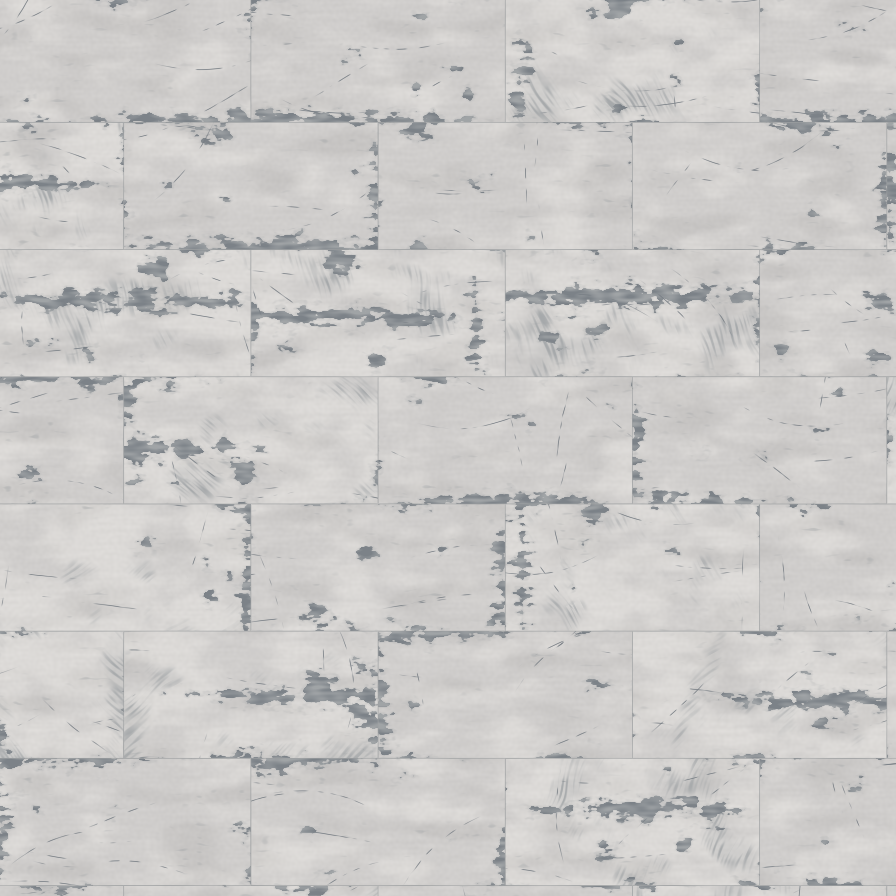
Reproduce this texture procedurally as a WebGL 1 fragment shader.

```glsl
precision highp float;
// Worn painted-plank tiles in a half-offset running bond with hairline joints.
// Each tile is seeded by its cell: pale or grey plaster, grain, bristle smears,
// scratches, and slate patches cut from distance shapes roughened by noise.

uniform vec2 u_resolution;

// Layout, in canvas units
const vec2 TILE = vec2(0.2839, 0.14195);
const vec2 ORIGIN = vec2(-0.0039, 0.0117);

// Sizes, in tile heights (a tile is 2 x 1)
const float JOINT_HALF = 0.0036;
const float SCRATCH_HALF = 0.0035;
const float RAGGEDNESS = 0.17;
const float BAND_HALF = 0.052;
const float FLAKE_HALF = 0.035;
const int CHIPS = 5;
const int SCRATCHES = 7;

const float PALE_SHARE = 0.48;
const float BAND_SHARE = 0.5;
const float FLAKE_SHARE = 0.45;

const vec3 GREY = vec3(0.812, 0.804, 0.798);
const vec3 PALE = vec3(0.862, 0.853, 0.843);
const vec3 SLATE = vec3(0.47, 0.495, 0.52);
const vec3 SLATE_LIGHT = vec3(0.62, 0.635, 0.645);
const vec3 JOINT = vec3(0.62, 0.63, 0.635);

vec2 hash2(vec2 p) {
  vec3 q = fract(p.xyx * vec3(0.1031, 0.1030, 0.0973));
  q += dot(q, q.yzx + 33.33);
  return fract((q.xx + q.yz) * q.zy);
}

float corner(vec2 cell, vec2 offset) {
  float a = 6.2832 * hash2(cell).x;
  return dot(vec2(cos(a), sin(a)), offset);
}

// Gradient noise, about -1 to 1
float noise(vec2 p) {
  vec2 i = floor(p), f = fract(p), e = vec2(1.0, 0.0);
  vec2 u = f * f * f * (f * (f * 6.0 - 15.0) + 10.0);
  return 1.4 * mix(mix(corner(i, f), corner(i + e, f - e), u.x),
                   mix(corner(i + e.yx, f - e.yx), corner(i + 1.0, f - 1.0), u.x), u.y);
}

float fbm(vec2 p) {
  float sum = 0.0, amp = 0.5;
  for (int i = 0; i < 3; i++) {
    sum += amp * noise(p);
    p = p * 2.03 + 17.3;
    amp *= 0.55;
  }
  return sum;
}

vec2 rotate(vec2 v, float a) {
  float c = cos(a), s = sin(a);
  return vec2(c * v.x + s * v.y, c * v.y - s * v.x);
}

// Antialiased line that fades rather than vanishing below one pixel
float stroke(float d, float halfWidth, float px) {
  float w = max(halfWidth, 0.5 * px);
  return halfWidth / w * (1.0 - smoothstep(w - 0.5 * px, w + 0.5 * px, d));
}

// Bar thinning to its ends; v.x runs along it
float taperedBar(vec2 v, float halfLength, float halfWidth) {
  float t = v.x / halfLength;
  return abs(v.y) - halfWidth * (1.0 - t * t);
}

void main() {
  // Running bond
  vec2 grid = (gl_FragCoord.xy / u_resolution.y - ORIGIN) / TILE;
  grid.x += 0.5 * mod(floor(grid.y), 2.0);
  vec2 id = floor(grid);
  vec2 q = fract(grid) * vec2(2.0, 1.0);
  float px = 1.0 / (u_resolution.y * TILE.y);
  vec2 margin = min(q, vec2(2.0, 1.0) - q);
  float edge = min(margin.x, margin.y);

  // Tile character, with random mirroring
  vec2 kind = hash2(id + 51.0), place = hash2(id + 83.0), flip = hash2(id + 127.0);
  if (flip.x > 0.5) q.x = 2.0 - q.x;
  if (flip.y > 0.5) q.y = 1.0 - q.y;
  vec2 s = q + floor(60.0 * hash2(id + 29.0)) + kind;
  float pale = step(kind.x, PALE_SHARE);

  // Plaster, brushed shade and horizontal grain
  float cloud = fbm(s * vec2(1.7, 3.0));
  float coat = smoothstep(-0.3, 0.25, cloud + mix(-0.2, 0.06, pale));
  vec3 color = mix(GREY, PALE, coat);
  float drag = noise(s * vec2(3.0, 32.0));
  color += 0.012 * drag + 0.012 * noise(s * 29.0);
  float shade = smoothstep(0.0, 0.6, noise(s * vec2(1.6, 5.0) + 5.0));
  color -= shade * (0.034 + 0.02 * drag);
  float specks = smoothstep(0.4, 0.8, noise(s * vec2(9.0, 25.0) + 7.0));
  color = mix(color, SLATE_LIGHT, 0.4 * specks * shade);

  // Bristle smears on pale tiles
  vec2 bristle = rotate(s, 0.6 + 0.9 * place.x) + 0.05 * noise(s * 2.5);
  float hairs = smoothstep(-0.2, 0.6, noise(bristle * vec2(4.0, 38.0)));
  float smear = pale * smoothstep(0.15, 0.75, fbm(s * 1.8 + 9.0) * 1.6);
  color = mix(color, SLATE_LIGHT, smear * (0.2 + 0.65 * hairs));

  // Slate patches: worn rim, peeled band, flaking strip, chips
  float d = edge - 0.19 * (noise(s * 1.5) - 0.4);
  float bandY = mix(0.99, mix(0.4, 0.65, place.y), pale);
  vec2 band = q - vec2(mix(0.2, 1.4, place.x), bandY + 0.04 * noise(s * vec2(2.0, 0.5)));
  float bandHalf = BAND_HALF * (1.0 + 0.8 * noise(s * vec2(3.0, 0.7)));
  d = min(d, taperedBar(band, mix(0.5, 1.2, flip.x), bandHalf) + step(BAND_SHARE, kind.y));
  vec2 flake = q - vec2(mix(0.02, 0.25, pale * place.x), mix(0.3, 0.7, flip.y));
  float torn = 0.07 * noise(s * vec2(3.0, 22.0));
  d = min(d, taperedBar(flake.yx, 0.3, FLAKE_HALF) + torn + step(FLAKE_SHARE, place.y));
  for (int i = 0; i < CHIPS; i++) {
    vec2 h = hash2(id + 211.0 + 19.0 * float(i));
    float radius = mix(-0.02, mix(0.08, 0.12, pale), h.x * h.y);
    vec2 center = hash2(id + 401.0 + 23.0 * float(i)) * vec2(2.0, 1.0);
    center.x = mix(center.x, 2.0 * place.x, 0.5 * pale);
    d = min(d, length((q - center) * vec2(0.8, 1.0)) - radius);
  }
  float rough = fbm(s * vec2(7.0, 12.0));
  d += RAGGEDNESS * rough + 0.015 * drag;
  color = mix(color, SLATE_LIGHT, 0.22 * (1.0 - smoothstep(0.0, 0.05, d)));
  float tone = clamp(0.45 + 0.9 * noise(s * vec2(7.0, 21.0) + 3.0) + 0.5 * drag, 0.0, 1.0);
  float paint = 1.0 - smoothstep(-0.9 * px, 0.9 * px, d);
  color = mix(color, mix(SLATE, SLATE_LIGHT, tone), 0.95 * paint);

  // Curved, broken scratches, mostly near level
  float broken = smoothstep(-0.1, 0.4, noise(s * 11.0));
  for (int i = 0; i < SCRATCHES; i++) {
    vec2 h = hash2(id + 601.0 + 31.0 * float(i));
    vec2 center = hash2(id + 809.0 + 37.0 * float(i)) * vec2(2.0, 1.0);
    vec2 v = rotate(q - center, 2.0 * h.x * h.x * h.x - 0.15);
    v.y += (h.y - 0.5) * v.x * v.x + 0.012 * cloud;
    float reach = mix(0.12, 0.5, h.y);
    float fade = 1.0 - smoothstep(0.4 * reach, reach, abs(v.x));
    color = mix(color, SLATE, 0.9 * broken * fade * stroke(abs(v.y), SCRATCH_HALF, px));
  }

  float jointWear = 0.75 + 0.3 * noise(s * 3.0 + 11.0);
  color = mix(color, JOINT, jointWear * stroke(edge, JOINT_HALF, px));
  gl_FragColor = vec4(color, 1.0);
}
```
